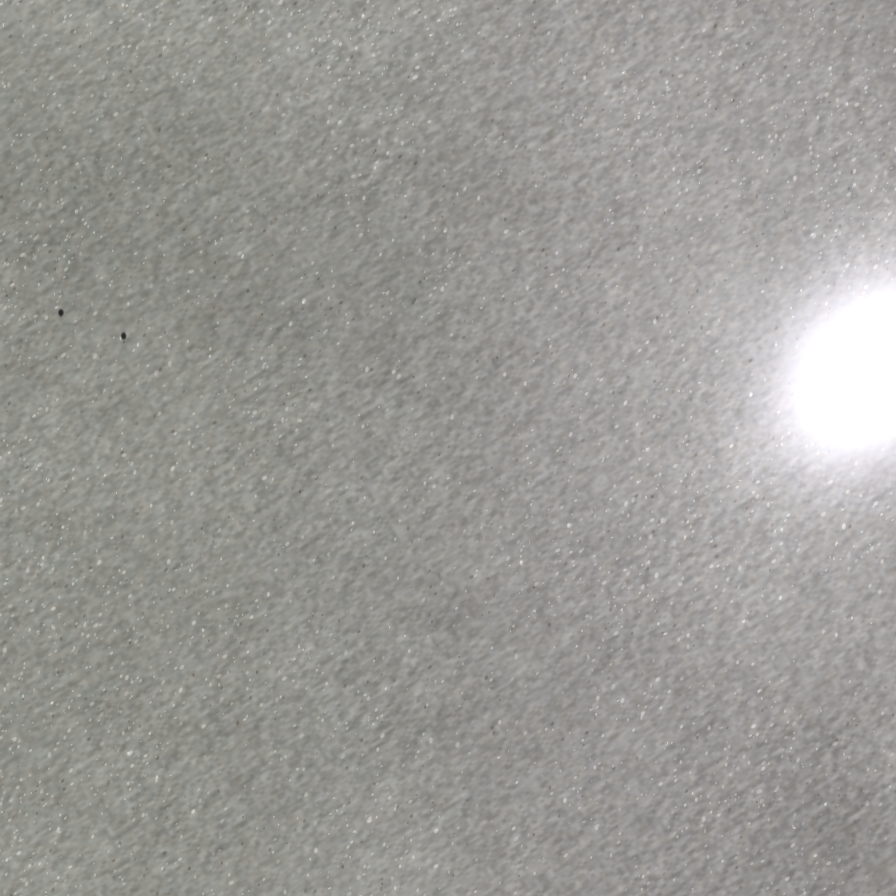
Reproduce this texture procedurally as a three.js fragment shader.

```glsl
// Worn grey concrete lit by a soft lamp reflection at the right edge.
// Slanted, embossed value noise makes the grain; jittered grid cells hold
// pale and dark grit; broad noise stains the surface under the glare.
varying vec2 vUv;

float hash(vec2 p) {
  vec3 q = fract(vec3(p.xyx) * 0.1031);
  q += dot(q, q.yzx + 33.33);
  return fract((q.x + q.y) * q.z);
}

float noise(vec2 p) {
  vec2 cell = floor(p), f = fract(p);
  f = f * f * (3.0 - 2.0 * f);
  float low = mix(hash(cell), hash(cell + vec2(1.0, 0.0)), f.x);
  float high = mix(hash(cell + vec2(0.0, 1.0)), hash(cell + 1.0), f.x);
  return mix(low, high, f.y);
}

float fbm(vec2 p) {
  float sum = 0.0, weight = 0.5;
  for (int i = 0; i < 4; i++) {
    sum += weight * noise(p);
    p = mat2(1.6, 1.2, -1.2, 1.6) * p + 17.3;
    weight *= 0.5;
  }
  return sum / 0.9375;
}

vec2 rotate(vec2 p, float angle) {
  float c = cos(angle), s = sin(angle);
  return vec2(c * p.x + s * p.y, c * p.y - s * p.x);
}

// Soft oval grit, one candidate per cell; share is the filled fraction.
float grit(vec2 p, float share, float size) {
  vec2 cell = floor(p);
  float cover = 0.0;
  for (int y = -1; y <= 1; y++) {
    for (int x = -1; x <= 1; x++) {
      vec2 id = cell + vec2(float(x), float(y));
      vec2 center = id + vec2(hash(id + 11.7), hash(id + 47.1));
      float radius = size * mix(0.5, 1.0, hash(id + 83.9));
      vec2 d = rotate(p - center, 0.5 + hash(id + 29.3)) * vec2(0.75, 1.15);
      float spot = 1.0 - smoothstep(0.35 * radius, radius, length(d));
      float strength = 0.4 + 0.6 * hash(id + 61.3);
      cover = max(cover, spot * strength * step(hash(id + 5.1), share));
    }
  }
  return cover;
}

// Short slanted grains, brighter on one flank and darker on the other.
float grain(vec2 uv) {
  vec2 p = rotate(uv, 0.55) + 3.0;
  vec2 coarse = p * vec2(105.0, 180.0);
  vec2 fine = p * vec2(210.0, 310.0) + 40.0;
  float relief = noise(coarse) - noise(coarse + vec2(0.35, -0.75));
  return 0.055 * relief + 0.05 * (noise(coarse * 0.8 + 70.0) - 0.5)
       + 0.075 * (noise(fine) - 0.5);
}

float pit(vec2 uv, vec2 center) {
  return 1.0 - smoothstep(0.0015, 0.005, length((uv - center) * vec2(1.2, 0.85)));
}

void main() {
  vec2 uv = vUv;

  // Base tone: olive grey at left, warmer and lighter toward upper right.
  vec3 color = mix(vec3(0.560, 0.562, 0.535), vec3(0.585, 0.577, 0.566),
                   smoothstep(0.05, 0.8, uv.x));
  color += 0.022 * smoothstep(0.6, 1.6, uv.x + uv.y);
  color += 0.085 * (fbm(uv * 4.0 + 2.0) - 0.5);
  color += 0.045 * (fbm(uv * 22.0 + 9.0) - 0.5);

  // Dim diagonal band through the middle and a stain at lower right.
  float band = (uv.x - 0.5) * 0.75 + (uv.y - 0.45) * 0.55;
  color -= 0.022 * exp(-band * band * 35.0) * smoothstep(1.0, 0.5, uv.y);
  vec2 stain = (uv - vec2(0.92, 0.09)) * vec2(14.0, 9.0);
  color -= 0.04 * exp(-dot(stain, stain)) * (0.5 + fbm(uv * 30.0));

  // Lamp reflection: tight core plus wide halo, tilted to the upper right.
  vec2 toLamp = rotate(uv - vec2(0.975, 0.585), 0.75) * vec2(0.87, 1.12);
  float d = length(toLamp);
  float core = exp(-d * d * 100.0);
  float glow = 0.56 * core + 0.25 * exp(-d * 6.5);
  float texture = 1.0 - 0.85 * smoothstep(0.12, 0.5, glow);

  // Grain contrast varies in patches; a slight tint shifts with the noise.
  float patches = 0.8 + 0.55 * fbm(uv * 6.0 + 31.0);
  color += grain(uv) * patches * texture;
  color += vec3(0.012, 0.0, -0.012) * (noise(uv * 130.0 + 8.0) - 0.5);

  // Scattered grit, denser on the left and in loose clusters.
  float cluster = smoothstep(0.4, 0.65, fbm(uv * 7.0 + 50.0));
  float density = 0.03 + 0.09 * cluster + 0.04 * smoothstep(0.35, 0.0, uv.x);
  float pale = grit(uv * 105.0, density, 0.38);
  float tiny = grit(uv * 170.0 + 20.0, density, 0.42);
  float dark = grit(uv * 125.0 + 60.0, 0.05, 0.38);
  color += (0.17 * pale + 0.15 * tiny) * texture;
  color -= vec3(0.10, 0.11, 0.11) * dark * texture;

  // Two deep pits on the left.
  float pits = max(pit(uv, vec2(0.068, 0.651)), pit(uv, vec2(0.138, 0.625)));
  color = mix(color, vec3(0.13, 0.12, 0.12), 0.9 * pits);

  color += glow * vec3(0.98, 0.97, 1.07);
  gl_FragColor = vec4(clamp(color, 0.0, 1.0), 1.0);
}
```
